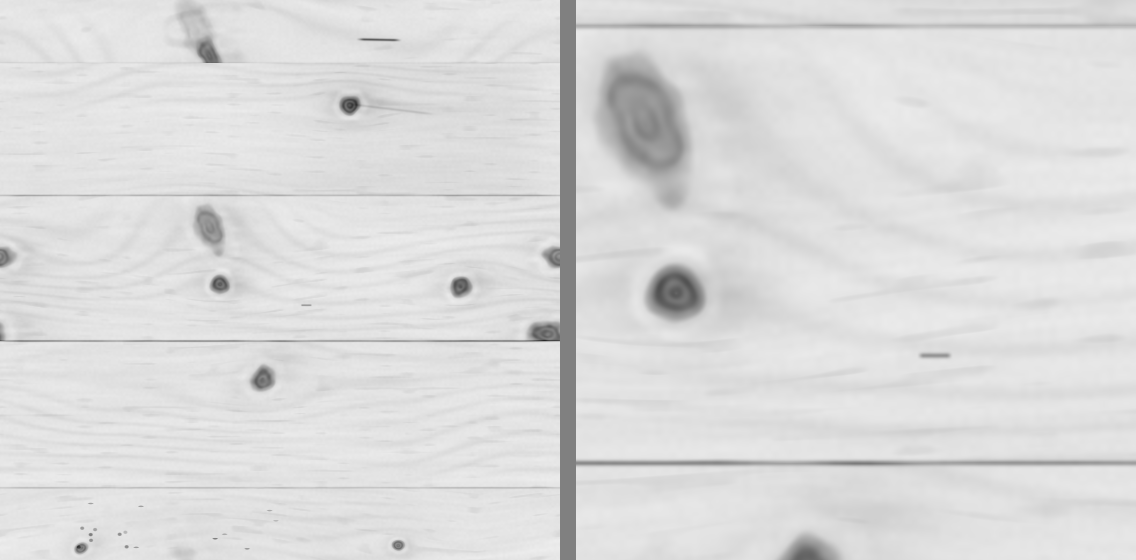
Left, the full canvas; right, a detail of the centre.
This texture is drawn by a WebGL 1 fragment shader. Its source:

```glsl
precision highp float;
uniform vec2 u_resolution;

#define BASE_TONE 0.927
#define STREAK_DEPTH 0.042
#define RING_DEPTH 0.036
#define FIBRE_DEPTH 0.045
#define SEAM_WIDTH 0.0017
#define RING_COUNT 34.0
#define SPECK_COUNT 16

float hash(vec2 p) {
  vec3 q = fract(vec3(p.xyx) * 0.1031);
  q += dot(q, q.yzx + 33.33);
  return fract((q.x + q.y) * q.z);
}

// Value noise that tiles over the unit square for whole-number scales
float noise(vec2 uv, vec2 scale) {
  vec2 p = uv * scale, i = floor(p), f = p - i;
  f = f * f * (3.0 - 2.0 * f);
  vec2 a = mod(i, scale), b = mod(i + 1.0, scale);
  return mix(mix(hash(a), hash(vec2(b.x, a.y)), f.x),
             mix(hash(vec2(a.x, b.y)), hash(b), f.x), f.y);
}

// Shortest offset on the tiling canvas
vec2 wrapDelta(vec2 d) { return d - floor(d + 0.5); }

// Board index; the first board wraps over the top edge
float boardId(float y) {
  float id = step(0.129, y) + step(0.391, y) + step(0.651, y);
  return y > 0.888 ? 0.0 : id;
}

float seam(vec2 p, float y, float depth) {
  float d = (p.y - y) / SEAM_WIDTH;
  return depth * exp(-d * d) * (0.7 + 0.6 * noise(p, vec2(24.0, 1.0)));
}

// Returns darkness of a knot and bends the grain around it
float knot(vec2 p, vec2 center, vec2 radius, float tilt, float depth, inout float bend) {
  if (abs(boardId(p.y) - boardId(center.y)) > 0.5) return 0.0;
  vec2 d = wrapDelta(p - center);
  vec2 reach = d / (radius.yy * vec2(5.0, 2.6));
  bend -= 0.75 * d.y * exp(-dot(reach, reach));

  float c = cos(tilt), s = sin(tilt);
  vec2 e = vec2(c * d.x + s * d.y, c * d.y - s * d.x) / radius;
  float mottle = noise(p, vec2(110.0));
  float l = length(e) + 0.4 * (noise(p, vec2(64.0)) - 0.5);
  float core = 1.0 - smoothstep(0.65, 1.25, l);
  core *= 0.78 + 0.3 * mottle + 0.1 * sin(l * 13.0);

  vec2 g = (e - vec2(0.5, 0.0)) / vec2(2.7, 2.0);
  float halo = exp(-dot(g, g)) * (0.5 + noise(p, vec2(40.0, 110.0)));
  float rim = exp(-8.0 * (l - 1.5) * (l - 1.5));
  return depth * (core + 0.2 * halo * (1.0 - core) - 0.1 * rim);
}

// Tapered split along the grain
float crack(vec2 p, vec2 center, vec2 size, float slope) {
  vec2 d = wrapDelta(p - center);
  d.y -= slope * d.x;
  d /= size;
  return exp(-d.y * d.y) * (1.0 - smoothstep(0.6, 1.0, abs(d.x)));
}

// Small pits, half of them gathered in one cluster
float specks(vec2 p) {
  float ink = 0.0;
  for (int i = 0; i < SPECK_COUNT; i++) {
    float n = float(i);
    float gathered = mod(n, 2.0);
    vec2 r = vec2(hash(vec2(n, 3.7)), hash(vec2(n, 9.2)));
    vec2 c = mix(vec2(r.x, 0.02 + 0.09 * r.y),
                 vec2(0.14 + 0.09 * r.x, 0.02 + 0.045 * r.y), gathered);
    vec2 size = mix(vec2(0.0045, 0.0016), vec2(0.0036, 0.003), gathered);
    float l = length(wrapDelta(p - c) / size);
    ink += (0.12 + 0.3 * hash(vec2(n, 5.1))) * (1.0 - smoothstep(0.5, 1.4, l));
  }
  return ink;
}

void main() {
  vec2 p = gl_FragCoord.xy / u_resolution;
  float id = boardId(p.y), bend = 0.0;

  // Knots, from the top board down
  float ink = knot(p, vec2(0.352, 0.945), vec2(0.026, 0.085), 0.42, 0.14, bend);
  ink += knot(p, vec2(0.374, 0.900), vec2(0.016, 0.036), 0.42, 0.30, bend);
  ink += knot(p, vec2(0.625, 0.812), vec2(0.017, 0.016), 0.0, 0.56, bend);
  ink += knot(p, vec2(0.375, 0.592), vec2(0.023, 0.044), 0.42, 0.32, bend);
  ink += knot(p, vec2(0.998, 0.541), vec2(0.025, 0.019), 0.0, 0.42, bend);
  ink += knot(p, vec2(0.393, 0.492), vec2(0.016, 0.015), 0.0, 0.50, bend);
  ink += knot(p, vec2(0.823, 0.487), vec2(0.018, 0.016), 0.3, 0.50, bend);
  ink += knot(p, vec2(0.977, 0.402), vec2(0.030, 0.022), 0.0, 0.46, bend);
  ink += knot(p, vec2(0.469, 0.324), vec2(0.025, 0.019), 0.6, 0.46, bend);
  ink += knot(p, vec2(0.146, 0.022), vec2(0.013, 0.010), 0.4, 0.42, bend);
  ink += knot(p, vec2(0.711, 0.025), vec2(0.010, 0.009), 0.0, 0.45, bend);

  // Splits and pits
  ink += 0.5 * crack(p, vec2(0.677, 0.929), vec2(0.042, 0.0022), -0.02);
  ink += 0.3 * crack(p, vec2(0.547, 0.455), vec2(0.011, 0.0016), 0.0);
  ink += 0.1 * crack(p, vec2(0.70, 0.805), vec2(0.085, 0.0025), -0.12);
  ink += specks(p);

  // Grain: broad tone, growth rings, streaks and short fibres
  vec2 q = p + vec2(id * 0.31, bend + id * 0.17);
  q.y += 0.012 * (noise(q, vec2(4.0, 5.0)) - 0.5);
  float tone = noise(q, vec2(3.0, 12.0));
  float height = q.y * RING_COUNT + 3.5 * noise(q, vec2(4.0, 9.0));
  float rings = pow(0.5 + 0.5 * sin(6.2832 * height), 3.0);
  rings *= smoothstep(0.3, 0.8, noise(q + 0.37, vec2(4.0, 8.0)));
  float streak = 0.6 * noise(q, vec2(7.0, 95.0)) + 0.4 * noise(q, vec2(22.0, 210.0));
  float fibre = smoothstep(0.72, 1.0, noise(q, vec2(26.0, 150.0)));
  ink += 0.022 * tone + RING_DEPTH * rings + STREAK_DEPTH * streak + FIBRE_DEPTH * fibre;
  ink += 0.014 * (noise(p, vec2(230.0)) - 0.5);

  // Greyer stretch on the third board
  float grey = smoothstep(0.38, 0.65, p.x) * (1.0 - smoothstep(0.9, 1.0, p.x));
  ink += 0.03 * grey * step(2.5, id);

  // Joints between boards
  ink += seam(p, 0.129, 0.13) + seam(p, 0.391, 0.30);
  ink += seam(p, 0.651, 0.17) + seam(p, 0.888, 0.04);

  gl_FragColor = vec4(vec3(clamp(BASE_TONE - ink, 0.0, 1.0)), 1.0);
}
```
